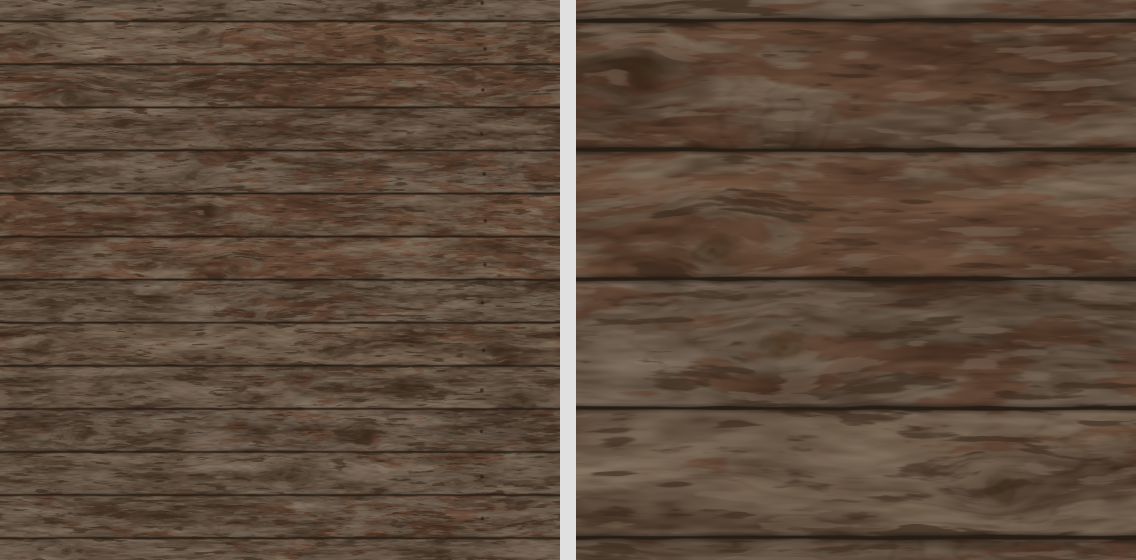
Left, the full canvas; right, a detail of the centre.
Reproduce this texture procedurally as a Shadertoy shader.

```glsl
// Weathered horizontal boards with flaking red-brown paint, knots and nails.
// Stretched periodic noise makes the grain; each board shifts the noise and
// has its own paint cover, and knots bend the grain around them.

const float PLANKS = 13.0;
const float SEAM_PHASE = 0.508;      // height of the lowest seam, in boards
const float SEAM_HALF = 0.0011;      // half width of the dark gap
const float SEAM_SHADE = 0.0042;     // reach of the soft edge shadow
const float NAIL_X = 0.863;
const float NAIL_RADIUS = 0.0031;
const int KNOT_CELLS = 3;            // possible knots along a board
const float KNOT_CHANCE = 0.55;
const float GRAIN_CONTRAST = 1.05;
const float TONE_CONTRAST = 0.60;
const float FIBER_CONTRAST = 0.30;
const float PAINT_STRENGTH = 0.72;

const vec3 WOOD_DARK = vec3(0.235, 0.172, 0.120);
const vec3 WOOD_PALE = vec3(0.490, 0.425, 0.362);
const vec3 PAINT_DARK = vec3(0.235, 0.142, 0.095);
const vec3 PAINT_PALE = vec3(0.425, 0.290, 0.210);
const vec3 SCRATCH_COLOR = vec3(0.475, 0.405, 0.340);
const vec3 CRACK_COLOR = vec3(0.215, 0.155, 0.105);
const vec3 KNOT_COLOR = vec3(0.230, 0.170, 0.095);
const vec3 SEAM_COLOR = vec3(0.150, 0.112, 0.078);
const vec3 NAIL_COLOR = vec3(0.130, 0.105, 0.090);

// Paint cover of each board, from the bottom up
const float PAINT_COVER[13] = float[13](0.50, 0.12, 0.50, 0.12, 0.22, 0.05,
    0.85, 0.78, 0.48, 0.22, 0.62, 0.56, 0.20);

// Integer hash, two values in 0..1
vec2 hash2(vec2 cell) {
    uvec2 v = uvec2(ivec2(cell)) * 1664525u + 1013904223u;
    v.x += v.y * 1664525u;
    v.y += v.x * 1664525u;
    v ^= v >> 16u;
    v.x += v.y * 1664525u;
    v.y += v.x * 1664525u;
    v ^= v >> 16u;
    return vec2(v >> 8u) / 16777216.0;
}

// Value noise that repeats along x after the given number of cells
float noise(vec2 p, float period, float seed) {
    vec2 i = floor(p), f = fract(p);
    f = f * f * (3.0 - 2.0 * f);
    float x0 = mod(i.x, period), x1 = mod(i.x + 1.0, period);
    float y = i.y + seed * 7919.0;
    float low = mix(hash2(vec2(x0, y)).x, hash2(vec2(x1, y)).x, f.x);
    float high = mix(hash2(vec2(x0, y + 1.0)).x, hash2(vec2(x1, y + 1.0)).x, f.x);
    return mix(low, high, f.y);
}

float fbm(vec2 p, vec2 frequency, float seed) {
    float sum = 0.0, weight = 0.533;
    for (int i = 0; i < 4; i++) {
        sum += weight * noise(p * frequency, frequency.x, seed + float(i));
        frequency *= 2.0;
        weight *= 0.5;
    }
    return sum;
}

float wrapCentered(float x) { return fract(x + 0.5) - 0.5; }

void mainImage(out vec4 fragColor, in vec2 fragCoord) {
    vec2 uv = fragCoord / iResolution.y;
    float pixel = 1.0 / iResolution.y;

    // Board index and height within the board
    float level = uv.y * PLANKS - SEAM_PHASE;
    float row = mod(floor(level), PLANKS);
    float across = fract(level);
    vec2 rowRandom = hash2(vec2(row, 911.0));
    vec2 p = vec2(uv.x, (across + row * 7.0 + 1.0) / PLANKS);
    p.y += 0.010 * (noise(p * vec2(7.0, 16.0), 7.0, 70.0) - 0.5);

    // Knots: pull the grain towards their centres and gather a mask
    float knot = 0.0, halo = 0.0;
    for (int i = 0; i < KNOT_CELLS; i++) {
        vec2 id = vec2(float(i) + 40.0, row);
        vec2 place = hash2(id), kind = hash2(id + 200.0);
        if (kind.x > KNOT_CHANCE) continue;
        float x = (float(i) + place.x) / float(KNOT_CELLS);
        vec2 d = vec2(wrapCentered(uv.x - x), (across - mix(0.2, 0.8, place.y)) / PLANKS);
        float size = mix(0.006, 0.012, kind.y);
        d.y += d.x * (place.x - 0.5) * 0.9;
        float r = length(d / vec2(size * 1.6, size));
        r += 1.1 * (fbm(p, vec2(50.0, 90.0), 60.0) - 0.5);
        float pull = exp(-0.16 * r * r);
        p.y -= d.y * 0.55 * pull;
        float ring = 0.8 + 0.2 * cos(r * 10.0);
        knot = max(knot, (1.0 - smoothstep(0.15, 1.2, r)) * ring);
        halo = max(halo, pull);
    }

    // Grain, broad weathering and growth lines
    float grain = fbm(p, vec2(11.0, 66.0), 1.0);
    float fiber = noise(p * vec2(64.0, 330.0), 64.0, 8.0);
    float tone = fbm(p, vec2(4.0, 22.0), 12.0);
    float figure = fbm(p, vec2(3.0, 16.0), 20.0);
    float growth = smoothstep(0.6, 1.0, abs(fract(figure * 15.0) * 2.0 - 1.0));
    float light = 0.57 + GRAIN_CONTRAST * (grain - 0.5) + TONE_CONTRAST * (tone - 0.5)
        + FIBER_CONTRAST * (fiber - 0.5) + 0.12 * (rowRandom.x - 0.5)
        - 0.09 * growth - 0.10 * halo;
    vec3 color = mix(WOOD_DARK, WOOD_PALE, clamp(light, -0.05, 1.1));
    color *= mix(vec3(1.03, 1.0, 0.95), vec3(0.98, 1.0, 1.02), rowRandom.y);

    // Paint remains, broken into small flakes along the fibres
    float patches = fbm(p, vec2(4.0, 20.0), 30.0);
    float flakes = fbm(p, vec2(24.0, 105.0), 40.0);
    float cover = 0.95 * (patches - 0.5) + 1.35 * (flakes - 0.5) + 0.12 * (fiber - 0.5)
        + 0.55 * (PAINT_COVER[int(row)] - 0.68) + 0.05 * cos(6.2832 * (uv.x - 0.72));
    float paint = smoothstep(-0.09, 0.13, cover);
    vec3 paintColor = mix(PAINT_DARK, PAINT_PALE, clamp(light, 0.0, 1.0));
    color = mix(color, paintColor, PAINT_STRENGTH * paint);

    // Short pale scratches and dark cracks
    float scratch = fbm(p, vec2(28.0, 170.0), 80.0);
    color = mix(color, SCRATCH_COLOR, 0.5 * smoothstep(0.60, 0.74, scratch));
    color = mix(color, CRACK_COLOR, 0.6 * smoothstep(0.39, 0.24, scratch));

    // Knots and one nail per board
    color = mix(color, KNOT_COLOR, 0.7 * knot);
    vec2 nailOffset = vec2(wrapCentered(uv.x - NAIL_X - 0.008 * (rowRandom.x - 0.5)),
        (across - mix(0.28, 0.48, rowRandom.y)) / PLANKS);
    float nail = 1.0 - smoothstep(-pixel, pixel, length(nailOffset) - NAIL_RADIUS);
    color = mix(color, NAIL_COLOR, 0.7 * nail);

    // Gaps between boards, slightly uneven
    float edge = min(across, 1.0 - across) / PLANKS;
    edge += 0.0010 * (noise(vec2(uv.x * 45.0, row), 45.0, 50.0) - 0.5);
    color *= mix(0.76, 1.0, smoothstep(SEAM_HALF, SEAM_SHADE, edge));
    color = mix(SEAM_COLOR, color, smoothstep(-pixel, pixel, edge - SEAM_HALF));
    fragColor = vec4(color, 1.0);
}
```
